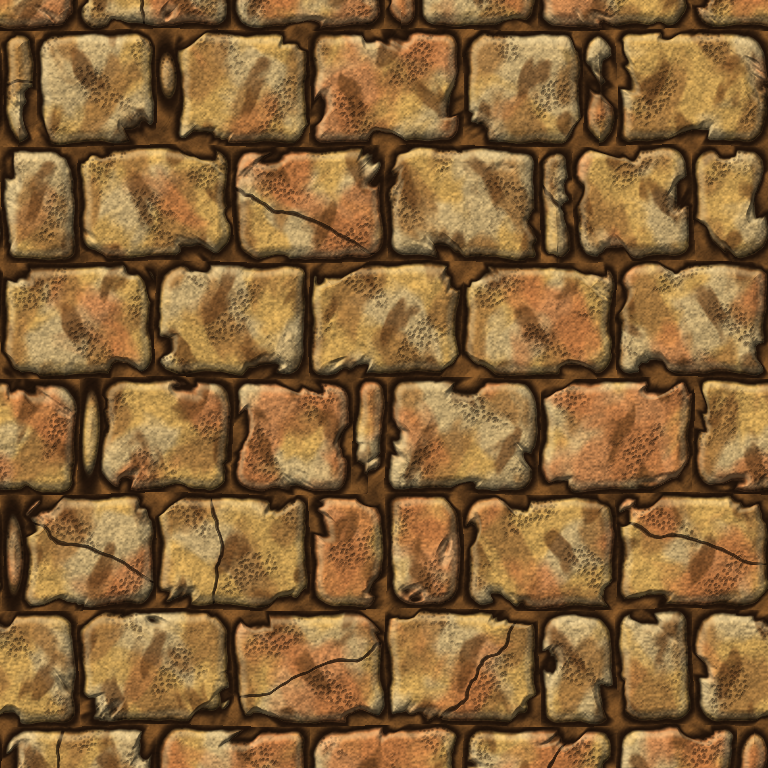
Write a WebGL 1 fragment shader that draws this texture.

```glsl
precision highp float;
// Weathered sandstone wall: staggered worn blocks with split stones, pebbles, cracks and dark joints.
uniform vec2 u_resolution;

const float COLUMNS = 5.0;
const vec2 BLOCK = vec2(0.2, 0.151);       // pitch of one block
const vec2 ORIGIN = vec2(0.0026, 0.039);   // corner of row zero, measured from the top
const vec2 GAP = vec2(0.0032, 0.003);      // half width of the joints
const float BEVEL = 0.017;
const float EROSION = 0.005;
const float CHIPPING = 0.014;
const float PEBBLE_ROOM = 0.026;
const float PIT_SCALE = 170.0;
const float GRAIN_SCALE = 210.0;
const vec3 LIGHT = vec3(-0.35, -0.55, 0.76);  // y points down

const vec3 OCHRE = vec3(0.74, 0.58, 0.31);
const vec3 TAN = vec3(0.73, 0.62, 0.42);
const vec3 PALE = vec3(0.90, 0.81, 0.61);
const vec3 UMBER = vec3(0.58, 0.41, 0.22);
const vec3 RUST = vec3(0.72, 0.43, 0.24);
const vec3 BROWN = vec3(0.37, 0.23, 0.11);
const vec3 EARTH = vec3(0.50, 0.33, 0.16);
const vec3 SHADOW = vec3(0.12, 0.07, 0.035);

struct Stone { float dist; vec2 local; vec2 seed; float crack; };

float hash(vec2 p) { return fract(sin(dot(p, vec2(127.1, 311.7))) * 43758.5); }

// Layered, gently folded sines, from 0 to 1
float mottle(vec2 p) {
  float sum = 0.0, amp = 0.62;
  for (int i = 0; i < 4; i++) {
    p += 0.45 * sin(p.yx + 1.3);
    sum += amp * sin(p.x) * sin(p.y);
    p = mat2(0.8, 0.6, -0.6, 0.8) * p * 1.9 + 1.7;
    amp *= 0.42;
  }
  return clamp(0.5 + 0.75 * sum, 0.0, 1.0);
}

// Smooth lattice noise for sandy grain
float grain(vec2 p) {
  vec2 c = floor(p), f = fract(p);
  f *= f * (3.0 - 2.0 * f);
  return mix(mix(hash(c), hash(c + vec2(1.0, 0.0)), f.x),
             mix(hash(c + vec2(0.0, 1.0)), hash(c + 1.0), f.x), f.y);
}

// Cellular noise: distance to the nearest scattered point
float cells(vec2 p) {
  vec2 base = floor(p);
  float nearest = 2.0;
  for (int j = -1; j <= 1; j++)
    for (int i = -1; i <= 1; i++) {
      vec2 c = base + vec2(float(i), float(j));
      nearest = min(nearest, length(c + vec2(hash(c), hash(c + 17.3)) - p));
    }
  return nearest;
}

float roundBox(vec2 p, vec2 halfSize, float r) {
  vec2 q = abs(p) - halfSize + r;
  return min(max(q.x, q.y), 0.0) + length(max(q, 0.0)) - r;
}

// Where a block is cut in two; 0 leaves it whole
float splitAt(float row, float col) {
  if (row < 1.5 && mod(col - 3.0 * row, COLUMNS) < 0.5) return 0.22;
  if (row != 2.0 && mod(col - row + 2.0, COLUMNS) < 0.5) return mod(row, 3.0) < 0.5 ? 0.78 : 0.5;
  return 0.0;
}

Stone findStone(vec2 q) {
  q += 0.002 * sin(6.2832 * (vec2(5.0, 3.0) * q.yx + vec2(0.1, 0.6)));
  vec2 grid = (q - ORIGIN) / BLOCK;
  float row = floor(grid.y);
  grid.x -= 0.5 * mod(row, 2.0);
  float col = mod(floor(grid.x), COLUMNS);
  vec2 at = fract(grid);
  float cut = splitAt(row, col), lo = 0.0, hi = 1.0;
  if (at.x < cut) hi = cut; else lo = cut;
  vec2 id = vec2(col + lo, row);

  // Main block: each corner has its own radius, the outline is worn and chipped
  vec2 a = vec2(lo, 0.0) * BLOCK + GAP, b = vec2(hi, 1.0) * BLOCK - GAP;
  float hasPebble = step(0.78, hash(id + 3.1)) * step(0.9, hi - lo);
  a.x += hasPebble * PEBBLE_ROOM;
  Stone s;
  s.local = at * BLOCK - 0.5 * (a + b);
  s.seed = 40.0 * vec2(hash(id), hash(id + 9.7));
  float corner = mix(0.012, 0.036, hash(id * 1.7 + sign(s.local)));
  float chip = smoothstep(0.65, 1.0, mottle(s.local * 42.0 + s.seed.yx));
  s.dist = roundBox(s.local, 0.5 * (b - a), corner);
  s.dist += EROSION * mottle(s.local * 70.0 + s.seed) + CHIPPING * chip;

  // Wandering crack on some blocks
  float angle = 3.14 * hash(id + 5.3);
  float line = dot(s.local, vec2(cos(angle), sin(angle))) + 0.05 * (hash(id + 6.1) - 0.5);
  line += 0.014 * (mottle(s.local * 45.0 + s.seed.yx) - 0.5);
  s.crack = step(0.7, hash(id + 7.9)) * (1.0 - smoothstep(0.0006, 0.0022, abs(line)));

  // Oval pebble wedged into the joint
  vec2 wedge = at * BLOCK - vec2(0.5 * PEBBLE_ROOM + 0.002, BLOCK.y * mix(0.4, 0.6, hash(id + 2.2)));
  vec2 oval = vec2(0.011, mix(0.025, 0.055, hash(id + 4.4)));
  float pebble = (length(wedge / oval) - 1.0) * oval.x;
  if (hasPebble > 0.5 && pebble < s.dist) s = Stone(pebble, wedge, s.seed + 11.0, 0.0);
  return s;
}

float pits(Stone s) {
  float rough = smoothstep(0.6, 0.9, mottle(s.local * 40.0 + s.seed.yx + 2.0));
  return rough * (1.0 - smoothstep(0.1, 0.45, cells(s.local * PIT_SCALE + s.seed)));
}

float surface(vec2 q) {
  Stone s = findStone(q);
  float t = clamp(-s.dist / BEVEL, 0.0, 1.0);
  float sand = 0.0008 * grain(q * GRAIN_SCALE) + 0.0006 * grain(q * GRAIN_SCALE * 1.9);
  float relief = 0.006 * mottle(s.local * 38.0 + s.seed) - 0.0015 * pits(s) - 0.003 * s.crack;
  return 0.011 * t * (2.0 - t) + t * relief + sand + 0.003 * mottle(q * 110.0) * (1.0 - t);
}

void main() {
  vec2 q = gl_FragCoord.xy / u_resolution;
  q.y = 1.0 - q.y;
  Stone s = findStone(q);
  vec2 l = s.local;

  // Relief lighting
  const float STEP = 0.0014;
  float h = surface(q);
  vec2 slope = vec2(surface(q + vec2(STEP, 0.0)), surface(q + vec2(0.0, STEP))) - h;
  float lit = max(dot(normalize(vec3(-slope, STEP)), normalize(LIGHT)), 0.0);

  // Mineral patches and stains
  float tone = fract(s.seed.x), warmth = fract(s.seed.y);
  vec3 stone = mix(OCHRE, TAN, smoothstep(0.35, 0.65, mottle(l * 30.0 + s.seed.yx) + 0.5 * tone - 0.25));
  stone = mix(stone, UMBER, 0.8 * smoothstep(0.45, 0.8, mottle(l * vec2(45.0, 30.0) + s.seed + 5.0)));
  stone = mix(stone, RUST, 0.7 * smoothstep(0.4, 0.8, mottle(l * 28.0 + s.seed + 9.0) + 0.9 * warmth - 0.65));
  stone = mix(stone, BROWN, 0.7 * smoothstep(0.68, 0.95, mottle(l * vec2(60.0, 40.0) + s.seed.yx + 3.0)));
  stone *= 0.86 + 0.28 * grain(q * GRAIN_SCALE * 1.3);
  stone = mix(stone, SHADOW, max(0.5 * pits(s), 0.85 * s.crack));

  // Worn bright rim inside a dark outline
  float inside = -s.dist;
  float rim = smoothstep(0.002, 0.006, inside) * (1.0 - smoothstep(0.007, 0.015, inside));
  stone = mix(stone, PALE, 0.3 * rim) * (0.4 + 0.8 * lit);
  stone *= mix(0.45, 1.0, smoothstep(0.0, 0.004, inside));

  // Earth in the joints, darkest beside the stones
  vec3 joint = mix(SHADOW, EARTH, smoothstep(0.002, 0.013, s.dist) * (0.45 + 0.55 * mottle(q * 100.0)));
  joint *= 0.65 + 0.5 * lit;

  float edge = 1.0 / u_resolution.y;
  gl_FragColor = vec4(mix(joint, stone, smoothstep(-edge, edge, inside)), 1.0);
}
```
